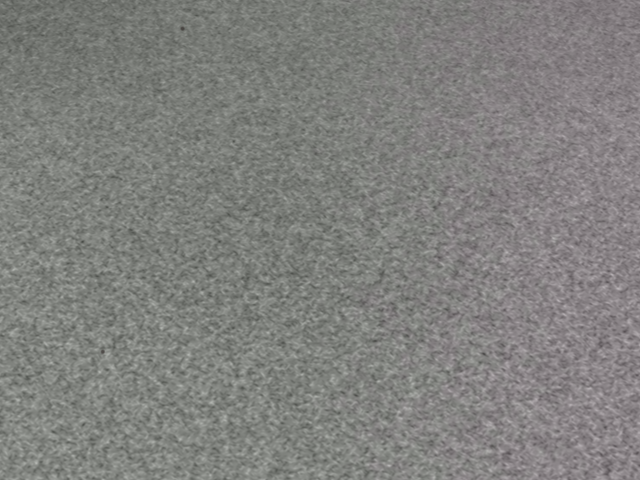
This texture is drawn by a Shadertoy shader. Its source:

```glsl
// Grey carpet of fine wavy flecks, softly lit, with a green to pink colour cast.

const vec3 GREEN_CAST = vec3(-0.006, 0.005, -0.014);
const vec3 PINK_CAST = vec3(0.011, -0.013, -0.001);
const vec3 SPECK_COLOR = vec3(0.24, 0.22, 0.21);
const float FLECKS_PER_HEIGHT = 198.0;
const int SPECK_COUNT = 2;

// Sine-free hash: three values in 0..1 for each cell.
vec3 hash32(vec2 cell) {
    vec3 h = fract(cell.xyx * vec3(0.1031, 0.1030, 0.0973));
    h += dot(h, h.yxz + 33.33);
    return fract((h.xxy + h.yzz) * h.zyx);
}

float valueNoise(vec2 p) {
    vec2 cell = floor(p);
    vec2 f = fract(p);
    f = f * f * (3.0 - 2.0 * f);
    float low = mix(hash32(cell).x, hash32(cell + vec2(1, 0)).x, f.x);
    float high = mix(hash32(cell + vec2(0, 1)).x, hash32(cell + vec2(1, 1)).x, f.x);
    return mix(low, high, f.y);
}

// Soft stroke: a Gaussian stretched along the given angle.
float stroke(vec2 p, float angle, vec2 size) {
    float c = cos(angle), s = sin(angle);
    vec2 local = vec2(c * p.x + s * p.y, c * p.y - s * p.x) / size;
    return exp(-0.5 * dot(local, local));
}

// Sum of light and dark strokes, one per cell, leaning around the horizontal.
float fleckField(vec2 p, vec2 size, float spread) {
    vec2 home = floor(p);
    float sum = 0.0;
    for (int y = -2; y <= 2; y++) {
        for (int x = -2; x <= 2; x++) {
            vec2 cell = home + vec2(x, y);
            vec3 rnd = hash32(cell + 17.0);
            vec3 look = hash32(cell + 411.0);
            float angle = (look.x - 0.5) * spread;
            float tone = 2.0 * look.y - 1.0;
            sum += tone * stroke(p - cell - rnd.xy, angle, size);
        }
    }
    return sum;
}

// Floor seen at a slant: the flecks shrink toward the top.
vec2 floorPlane(vec2 p, float slant) {
    return p / (1.0 - slant * p.y);
}

// Dim middle, dark top, darkest in the upper left corner.
float lighting(vec2 uv) {
    vec2 fromDim = (uv - vec2(0.42, 0.56)) / vec2(0.32, 0.34);
    float light = 0.521 - 0.038 * exp(-dot(fromDim, fromDim));
    light -= 0.035 * smoothstep(0.68, 1.0, uv.y);
    light -= 0.045 * smoothstep(0.45, 0.0, length(uv - vec2(0.0, 1.0)));
    return light + 0.012 * smoothstep(0.5, 0.9, uv.x);
}

// Coverage of a few tiny dark crumbs.
float specks(vec2 p, float aspect, float radius) {
    float cover = 0.0;
    for (int i = 0; i < SPECK_COUNT; i++) {
        vec3 rnd = hash32(vec2(float(i) + 3.0, 71.0));
        float d = length(p - rnd.xy * vec2(aspect, 1.0));
        cover = max(cover, smoothstep(1.6 * radius, 0.4 * radius, d));
    }
    return cover;
}

void mainImage(out vec4 fragColor, in vec2 fragCoord) {
    vec2 uv = fragCoord / iResolution.xy;
    float aspect = iResolution.x / iResolution.y;
    vec2 p = fragCoord / iResolution.y;

    // Fleck pattern, with faint larger mottling
    vec2 plane = floorPlane(p, 0.15) * FLECKS_PER_HEIGHT;
    float flecks = fleckField(plane, vec2(0.68, 0.37), 2.0);
    float mottle = valueNoise(plane * 0.11) - 0.5;
    float contrast = mix(0.092, 0.060, smoothstep(0.3, 1.0, uv.y));
    float tone = lighting(uv) + contrast * flecks + 0.010 * mottle;

    // Colour cast drifts to pink on the right, in soft patches
    float patches = valueNoise(p * 32.0) + valueNoise(p * 70.0 + 9.0) - 1.0;
    float pink = smoothstep(0.5, 0.9, uv.x + 0.18 * patches);
    vec3 color = vec3(tone) + mix(GREEN_CAST, PINK_CAST, pink);

    color = mix(color, SPECK_COLOR, 0.8 * specks(p, aspect, 0.004));
    fragColor = vec4(color, 1.0);
}
```
